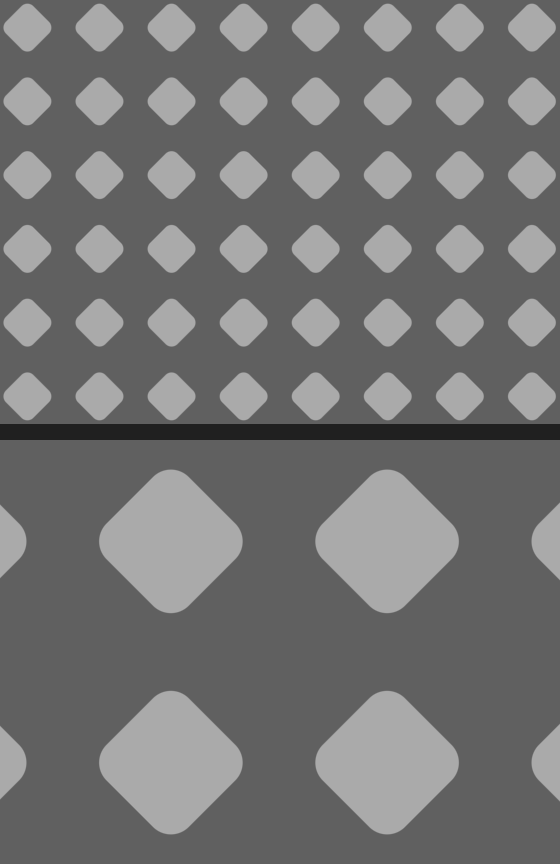
Top, the full canvas; bottom, a detail of the centre.
Write a Shadertoy shader that draws this pattern.

```glsl
// A grid of pale grey diamonds with rounded corners on a flat dark grey ground,
// eight across and six down. The plane is folded into one cell, and the
// signed distance to a rounded square turned by 45 degrees fills the shape.

const vec3 GROUND_GREY = vec3(0.378);
const vec3 DIAMOND_GREY = vec3(0.667);

// Lengths are fractions of the canvas width.
const vec2 PITCH = vec2(0.1287, 0.1317);
const vec2 GRID_CENTRE = vec2(-0.0006, 0.0);
const float CORE_HALF_SIDE = 0.0196;
const float CORNER_RADIUS = 0.0150;

// Folds the plane into one cell, with the origin at the cell centre.
vec2 repeatCell(vec2 p, vec2 pitch) {
    return (fract(p / pitch) - 0.5) * pitch;
}

// Turns a point by 45 degrees.
vec2 rotateEighth(vec2 p) {
    return vec2(p.x + p.y, p.y - p.x) * inversesqrt(2.0);
}

// Signed distance to a square with rounded corners.
float roundedSquare(vec2 p, float halfSide, float radius) {
    vec2 q = abs(p) - halfSide;
    return length(max(q, 0.0)) + min(max(q.x, q.y), 0.0) - radius;
}

// Coverage of a shape, with a soft edge centred on its outline.
float fillMask(float distance, float softness) {
    return 1.0 - smoothstep(-softness, softness, distance);
}

void mainImage(out vec4 fragColor, in vec2 fragCoord) {
    // Centred coordinates: the canvas width is one unit.
    vec2 p = (fragCoord - 0.5 * iResolution.xy) / iResolution.x;
    float pixel = 1.0 / iResolution.x;

    vec2 cell = repeatCell(p - GRID_CENTRE, PITCH);
    float d = roundedSquare(rotateEighth(cell), CORE_HALF_SIDE, CORNER_RADIUS);

    vec3 colour = mix(GROUND_GREY, DIAMOND_GREY, fillMask(d, 0.8 * pixel));
    fragColor = vec4(colour, 1.0);
}
```
